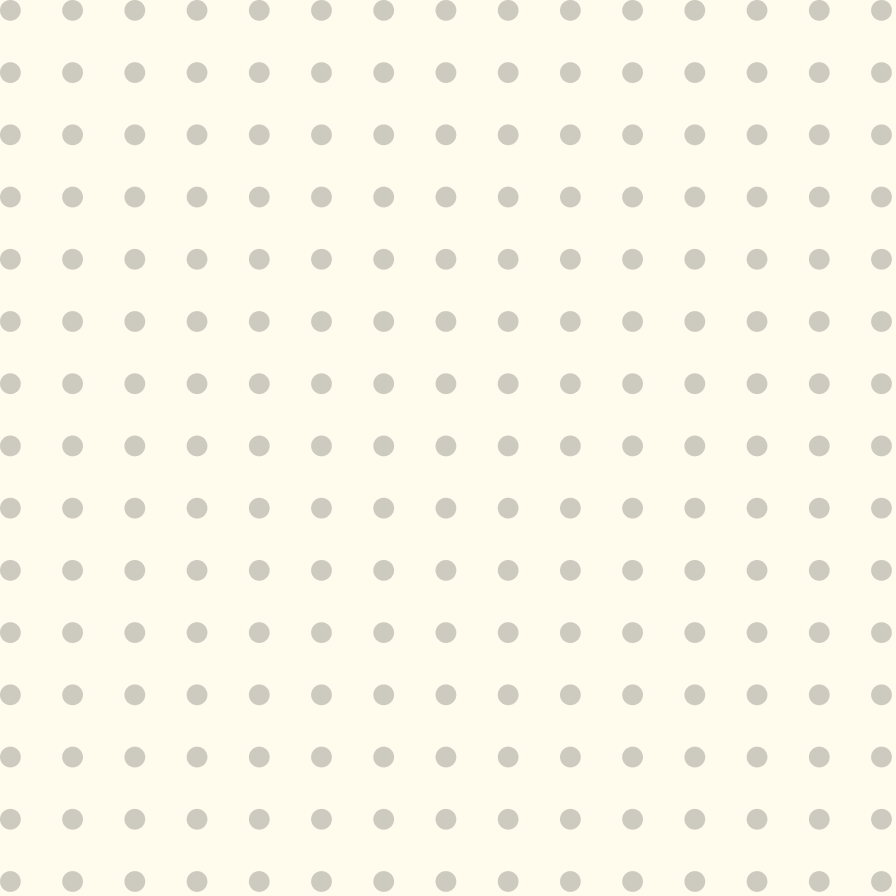
Write a WebGL 1 fragment shader that draws this pattern.

```glsl
precision highp float;
// Regular grid of soft grey dots on a cream ground, anchored at the top left.

uniform vec2 u_resolution;

const float REPEATS = 14.4;            // cells across the canvas
const float DOT_RADIUS = 1.0 / 6.0;    // in cells
const vec2 DOT_CENTER = vec2(1.0 / 6.0); // in cells, from the cell's top left
const vec3 GROUND_COLOR = vec3(1.00, 0.984, 0.93);
const vec3 DOT_COLOR = vec3(0.805, 0.795, 0.75);

// Signed distance to the nearest dot, in cells.
float dotGridDistance(vec2 p) {
    vec2 offset = fract(p - DOT_CENTER + 0.5) - 0.5;
    return length(offset) - DOT_RADIUS;
}

void main() {
    // Cell coordinates, with y running down from the top edge.
    float cellsPerPixel = REPEATS / min(u_resolution.x, u_resolution.y);
    vec2 fromTopLeft = vec2(gl_FragCoord.x, u_resolution.y - gl_FragCoord.y);
    vec2 cell = fromTopLeft * cellsPerPixel;

    // Edge smoothed over one pixel.
    float coverage = clamp(0.5 - dotGridDistance(cell) / cellsPerPixel, 0.0, 1.0);
    gl_FragColor = vec4(mix(GROUND_COLOR, DOT_COLOR, coverage), 1.0);
}
```
